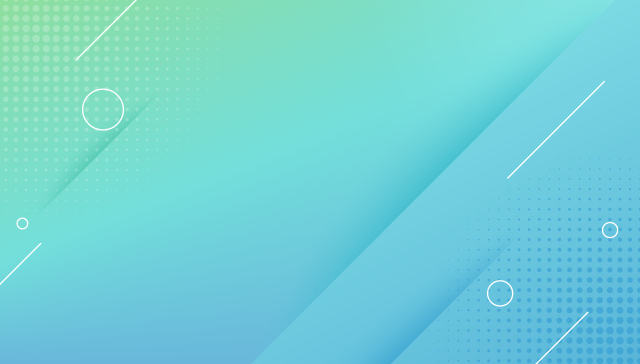
This background is drawn by a WebGL 1 fragment shader. Its source:

```glsl
precision highp float;
// Soft green-to-blue backdrop with diagonal folds, halftone dots and thin outlines.
// Gradients fill two panels; tapered shadows lift the folds; distance functions
// draw the dots, rings and strokes. One unit is the canvas height.

uniform vec2 u_resolution;

// Antialiased coverage of a signed distance, negative inside
float cover(float d) {
  return clamp(0.5 - d * u_resolution.y, 0.0, 1.0);
}

// Signed distance to a rising 45 degree line, positive at its lower right
float foldSide(vec2 p, float offset) {
  return (p.x - p.y - offset) * 0.7071;
}

// Shadow ending sharply at a fold, tapering along it around x + y = middle
float foldShadow(vec2 p, float offset, float middle, float halfLength, float width) {
  float d = foldSide(p, offset);
  float along = (p.x + p.y - middle) / halfLength;
  float taper = max(0.0, 1.0 - along * along);
  float fade = clamp(1.0 + d / (width * (0.3 + 0.7 * taper)), 0.0, 1.0);
  return cover(d) * taper * fade * fade;
}

// Dot grid whose dots shrink with distance from a focus
float halftone(vec2 p, vec2 origin, vec2 focus, float reach) {
  const float pitch = 0.02774;
  vec2 center = origin + pitch * floor((p - origin) / pitch + 0.5);
  float size = 1.0 - length(center - focus) / reach;
  return cover(length(p - center) - 0.0107 * size) * smoothstep(0.0, 0.15, size);
}

float ring(vec2 p, vec2 center, float radius) {
  return cover(abs(length(p - center) - radius) - 0.0018);
}

// Stroke rising at 45 degrees from a start point, spanning run in x
float stroke(vec2 p, vec2 start, float run) {
  vec2 q = p - start;
  float h = clamp((q.x + q.y) * 0.5, 0.0, run);
  return cover(length(q - h) - 0.0018);
}

// Green at the upper left, a slanted cyan ridge, blue along the bottom
vec3 backPanel(vec2 p) {
  float down = 1.0 - p.y;
  float ridge = 0.73 - 0.4 * p.x;
  float toCyan = clamp((down + 0.4 * p.x) / 0.73, 0.0, 1.0);
  float toBlue = clamp((down - ridge) / max(1.0 - ridge, 0.1), 0.0, 1.0);
  vec3 color = mix(vec3(0.56, 0.87, 0.61), vec3(0.45, 0.87, 0.86), pow(toCyan, 0.85));
  color = mix(color, vec3(0.41, 0.72, 0.86), toBlue);
  float sheen = smoothstep(0.7, 0.0, length(p - vec2(1.6, 1.0)));
  return mix(color, vec3(0.53, 0.90, 0.90), 0.7 * sheen);
}

vec3 frontPanel(vec2 p) {
  float t = 1.0 - p.y + 0.5 * (p.x - 1.753);
  return mix(vec3(0.48, 0.85, 0.89), vec3(0.35, 0.71, 0.85), clamp(t, 0.0, 1.0));
}

void main() {
  vec2 p = gl_FragCoord.xy / u_resolution.y;

  // Panels and fold shadows
  vec3 color = backPanel(p);
  color = mix(color, vec3(0.28, 0.76, 0.66),
              0.65 * foldShadow(p, -0.304, 0.842, 0.34, 0.07));
  color = mix(color, vec3(0.22, 0.73, 0.80),
              0.75 * foldShadow(p, 0.689, 1.72, 0.95, 0.18));
  color = mix(color, frontPanel(p), cover(-foldSide(p, 0.689)));
  color = mix(color, vec3(0.22, 0.64, 0.82),
              0.75 * foldShadow(p, 1.073, 1.0, 0.8, 0.13));

  // Halftone corners
  float paleDots = halftone(p, vec2(0.016, 0.977), vec2(0.10, 0.91), 0.6);
  float blueDots = halftone(p, vec2(1.731, 0.0365), vec2(1.685, 0.075), 0.56);
  color = mix(color, vec3(1.0), 0.22 * paleDots);
  color = mix(color, vec3(0.22, 0.63, 0.83), 0.7 * blueDots);

  // White rings and strokes
  float lines = ring(p, vec2(0.283, 0.699), 0.056);
  lines = max(lines, ring(p, vec2(0.0616, 0.386), 0.0145));
  lines = max(lines, ring(p, vec2(1.374, 0.194), 0.0345));
  lines = max(lines, ring(p, vec2(1.676, 0.368), 0.0207));
  lines = max(lines, stroke(p, vec2(0.210, 0.836), 0.18));
  lines = max(lines, stroke(p, vec2(-0.01, 0.209), 0.122));
  lines = max(lines, stroke(p, vec2(1.395, 0.511), 0.265));
  lines = max(lines, stroke(p, vec2(1.463, -0.01), 0.152));
  color = mix(color, vec3(1.0), lines);

  gl_FragColor = vec4(color, 1.0);
}
```
